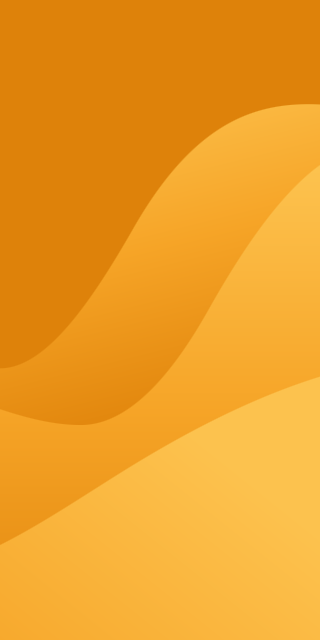
Reproduce this background procedurally as a Shadertoy shader.

```glsl
// Draws three smooth amber dunes stacked beneath a flat, darker orange sky.

const vec3 SKY   = vec3(0.870, 0.510, 0.038);
const vec3 DEEP  = vec3(0.885, 0.525, 0.048);
const vec3 AMBER = vec3(0.965, 0.645, 0.153);
const vec3 LIGHT = vec3(0.990, 0.760, 0.305);

// Cubic curve between two knots, each given as (x, height, slope)
float hermite(float x, vec3 a, vec3 b) {
    float span = b.x - a.x;
    float t = (x - a.x) / span;
    float s = 1.0 - t;
    return s * s * ((1.0 + 2.0 * t) * a.y + t * span * a.z)
         + t * t * ((3.0 - 2.0 * t) * b.y - s * span * b.z);
}

// Smooth crest line through three knots
float crest(float x, vec3 a, vec3 b, vec3 c) {
    return x < b.x ? hermite(x, a, b) : hermite(x, b, c);
}

// Shading from deep orange through amber to pale gold
vec3 sandRamp(float t) {
    t = 2.0 * clamp(t, 0.0, 1.0);
    return t < 1.0 ? mix(DEEP, AMBER, t) : mix(AMBER, LIGHT, t - 1.0);
}

// Antialiased coverage of the area below a crest
float below(float y, float height) {
    float d = y - height;
    return clamp(0.5 - d / fwidth(d), 0.0, 1.0);
}

void mainImage(out vec4 fragColor, in vec2 fragCoord) {
    vec2 uv = fragCoord / iResolution.xy;

    // Crest heights, from the farthest dune to the nearest
    float farCrest = crest(uv.x, vec3(0.0, 0.4245, 0.0),
                           vec3(0.4167, 0.6432, 0.875),
                           vec3(0.9635, 0.8372, 0.0));

    vec3 valley = vec3(0.2526, 0.3359, 0.0);
    vec3 slope  = vec3(0.6510, 0.5156, 0.89);
    float middleCrest = uv.x < valley.x
        ? hermite(uv.x, vec3(0.0, 0.3607, -0.165), valley)
        : crest(uv.x, valley, slope, vec3(1.0, 0.7422, 0.36));

    float nearCrest = crest(uv.x, vec3(0.0, 0.1484, 0.25),
                            vec3(0.3906, 0.2656, 0.31),
                            vec3(1.0, 0.4115, 0.155));

    // Linear light across each dune
    float farLight    = dot(uv, vec2(-0.233, 1.866)) - 0.537;
    float middleLight = 1.344 * uv.y + 0.015;
    float nearLight   = dot(uv, vec2(0.30, 0.75)) + 0.58;

    // Layers from back to front
    vec3 color = SKY;
    color = mix(color, sandRamp(farLight), below(uv.y, farCrest));
    color = mix(color, sandRamp(middleLight), below(uv.y, middleCrest));
    color = mix(color, sandRamp(nearLight), below(uv.y, nearCrest));

    fragColor = vec4(color, 1.0);
}
```
